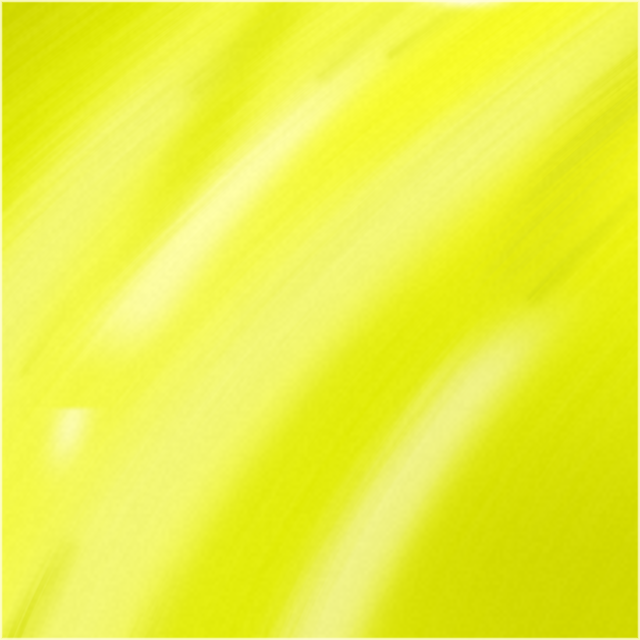
Reproduce this background procedurally as a three.js fragment shader.

```glsl
#define BEND_LINEAR 0.4
#define BEND_SQUARE 0.5
#define SWEEP_FALLOFF 2.5
#define BRISTLE_DENSITY 75.0
#define BRISTLE_STRENGTH 0.05
#define GRAIN_STRENGTH 0.016
#define FRAME_WIDTH 0.005

#define LEMON vec3(0.955, 0.975, 0.28)
#define ACID vec3(0.885, 0.925, 0.04)
#define OLIVE vec3(0.82, 0.85, 0.0)
#define PALE vec3(0.95, 0.965, 0.47)
#define CREAM vec3(0.985, 0.985, 0.62)

varying vec2 vUv;

float hash(vec2 p) {
  vec3 q = fract(vec3(p.xyx) * 0.1031);
  q += dot(q, q.yzx + 33.33);
  return fract((q.x + q.y) * q.z);
}

float noise(vec2 p) {
  vec2 cell = floor(p);
  vec2 f = fract(p);
  f = f * f * (3.0 - 2.0 * f);
  float low = mix(hash(cell), hash(cell + vec2(1.0, 0.0)), f.x);
  float high = mix(hash(cell + vec2(0.0, 1.0)), hash(cell + 1.0), f.x);
  return mix(low, high, f.y);
}

float fbm(vec2 p) {
  float sum = 0.0;
  float gain = 0.5;
  for (int i = 0; i < 3; i++) {
    sum += gain * noise(p);
    p = p * 2.1 + 17.0;
    gain *= 0.5;
  }
  return sum / 0.875;
}

// Horizontal offset from the curve shared by all sweeps
float arc(vec2 p) {
  return p.x - p.y * (BEND_LINEAR + BEND_SQUARE * p.y);
}

// Soft curved band; lean shifts it sideways with height
float sweep(vec2 p, float start, float lean, float width) {
  float d = abs(arc(p) - start - lean * p.y) / width;
  return exp(-pow(d + 0.0001, SWEEP_FALLOFF));
}

// Soft dab between two points, fading toward the second
float dab(vec2 p, vec2 a, vec2 b, float width) {
  vec2 axis = b - a;
  float t = clamp(dot(p - a, axis) / dot(axis, axis), 0.0, 1.0);
  float d = length(p - a - axis * t) / width;
  return exp(-d * d) * (1.0 - 0.6 * t);
}

float blob(vec2 p, vec2 center, vec2 size) {
  vec2 d = (p - center) / size;
  return exp(-dot(d, d));
}

void main() {
  vec2 p = vUv;
  float u = arc(p);
  float bristle = fbm(vec2(u * BRISTLE_DENSITY, p.y * 5.0) + 40.0);
  float cloud = fbm(vec2(u * 14.0, p.y * 3.0) + 90.0);
  vec2 q = p + vec2(0.02 * (cloud - 0.5) + 0.016 * (bristle - 0.5), 0.0);
  float side = arc(q);

  // Lemon field, acid lower right and shaded corners
  vec3 acid = mix(ACID, vec3(0.95, 0.965, 0.10), smoothstep(0.4, 0.78, p.y));
  vec3 color = mix(LEMON, acid, smoothstep(0.16, 0.28, side));
  float shade = 1.0 - smoothstep(0.05, 0.6, length((p - vec2(0.95, 0.05)) * vec2(0.95, 1.25)));
  color = mix(color, OLIVE, shade * smoothstep(0.48, 0.62, u));
  float cornerEdge = q.x - 0.5 * q.y * q.y;
  vec3 cornerTone = mix(ACID, OLIVE, 1.0 - smoothstep(-0.48, -0.24, cornerEdge));
  color = mix(color, cornerTone, 1.0 - smoothstep(-0.29, -0.14, cornerEdge));

  // Deep yellow sweeps
  float topFade = smoothstep(0.58, 0.92, p.y);
  color = mix(color, vec3(0.97, 0.985, 0.14), 0.9 * topFade * sweep(q, -0.03, 0.0, 0.13));
  float valley = sweep(q, 0.2, -0.65, 0.05) * smoothstep(0.45, 0.85, p.y);
  color = mix(color, vec3(0.90, 0.935, 0.08), 0.85 * valley);

  // Pale sweeps
  float bandFade = 1.0 - 0.45 * smoothstep(0.72, 1.0, p.y);
  color = mix(color, PALE, 0.9 * bandFade * sweep(q, 0.105, 0.04, 0.115));
  color = mix(color, PALE, 0.8 * sweep(q, -0.15, -0.35, 0.07) * (1.0 - smoothstep(0.8, 0.98, p.y)));
  float glow = smoothstep(0.40, 0.53, p.y) * (1.0 - smoothstep(0.77, 1.02, p.y));
  color = mix(color, CREAM, glow * sweep(q, 0.01, -0.25, 0.058));
  float beam = sweep(q, 0.498, 0.01, 0.066) * (1.0 - smoothstep(0.40, 0.58, p.y));
  color = mix(color, vec3(0.94, 0.95, 0.52), beam);

  // Dry olive strokes
  float dry = smoothstep(0.25, 0.75, bristle);
  float wing = sweep(q, 0.70, -0.5, 0.07) * smoothstep(0.48, 0.60, p.y);
  color = mix(color, vec3(0.86, 0.89, 0.08), wing * (0.4 + 0.5 * dry));
  float strokes = dab(q, vec2(0.835, 0.535), vec2(0.99, 0.69), 0.014);
  strokes += 0.5 * dab(q, vec2(0.31, 0.865), vec2(0.46, 1.0), 0.024);
  strokes += 0.5 * dab(q, vec2(0.50, 0.88), vec2(0.63, 1.0), 0.012);
  strokes += 0.5 * dab(q, vec2(0.61, 0.915), vec2(0.72, 0.99), 0.010);
  strokes += 1.2 * dab(q, vec2(0.03, 0.0), vec2(0.10, 0.14), 0.022);
  strokes += 0.5 * dab(q, vec2(0.23, 0.0), vec2(0.27, 0.09), 0.025);
  strokes += 0.35 * dab(q, vec2(0.04, 0.42), vec2(0.10, 0.52), 0.010);
  color = mix(color, vec3(0.83, 0.87, 0.04), min(strokes, 1.0) * (0.3 + 0.5 * dry));

  // Flat-topped highlight and glow on the upper rim
  float highlight = blob(p, vec2(0.03 + 0.24 * p.y, 0.335), vec2(0.03, 0.065));
  highlight *= 1.0 - smoothstep(0.357, 0.368, p.y);
  color = mix(color, vec3(0.985, 0.985, 0.70), 0.9 * highlight);
  vec3 ivory = vec3(1.0, 0.99, 0.85);
  color = mix(color, ivory, 0.9 * blob(p, vec2(0.73, 1.0), vec2(0.06, 0.012)));

  // Bristle fibres, grain and pale frame
  float fibre = BRISTLE_STRENGTH * (0.4 + 0.6 * p.y) * (bristle - 0.5);
  color += fibre * vec3(0.6, 0.5, 2.0);
  color += GRAIN_STRENGTH * (noise(p * 180.0) - 0.5);
  vec2 border = min(p, 1.0 - p);
  float frame = 1.0 - smoothstep(0.3 * FRAME_WIDTH, FRAME_WIDTH, min(border.x, border.y));
  color = mix(color, ivory, 0.85 * frame);
  gl_FragColor = vec4(clamp(color, 0.0, 1.0), 1.0);
}
```
